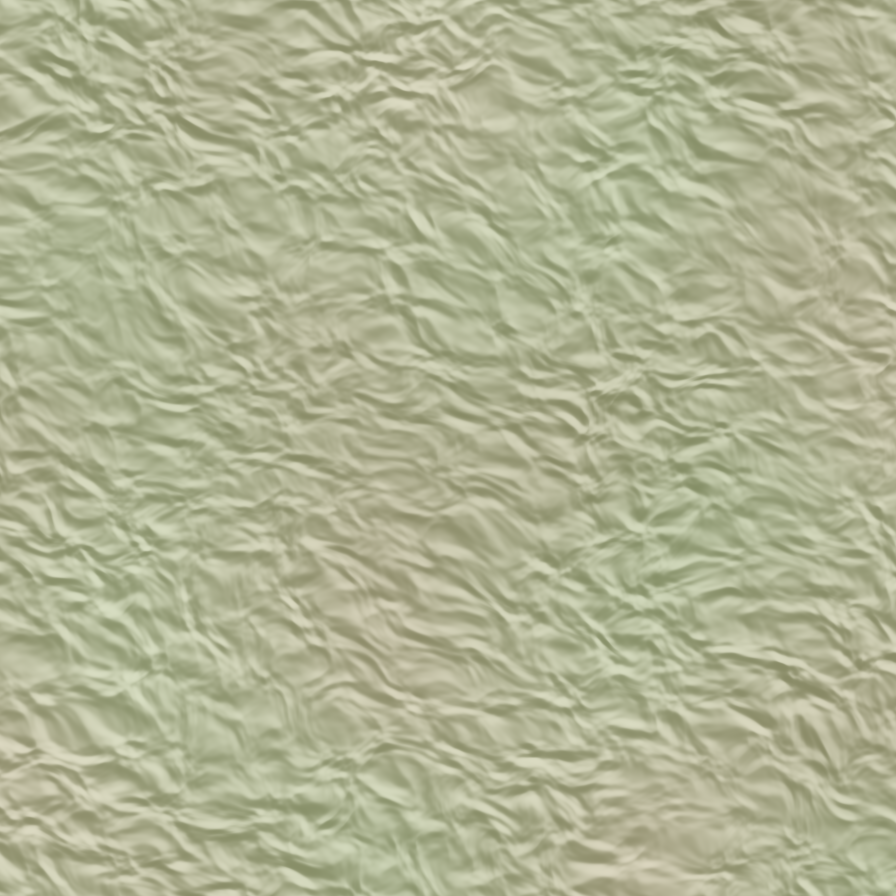
Write a Shadertoy shader that draws this texture.

```glsl
// Rough painted stucco in pale sage green, lit from above and slightly right.
// A height field of warped noise and soft ridges is shaded by its slope
// toward the light, then tinted with faint green and warm patches.

vec2 randomGradient(vec2 cell) {
    vec3 h = fract(vec3(cell.xyx) * vec3(0.1031, 0.1030, 0.0973));
    h += dot(h, h.yzx + 33.33);
    float angle = 6.2832 * fract((h.x + h.y) * h.z);
    return vec2(cos(angle), sin(angle));
}

float gradientNoise(vec2 p) {
    vec2 i = floor(p), f = p - i;
    vec2 u = f * f * f * (f * (f * 6.0 - 15.0) + 10.0);
    vec2 x = vec2(1, 0), y = vec2(0, 1);
    float bottom = mix(dot(randomGradient(i), f),
                       dot(randomGradient(i + x), f - x), u.x);
    float top = mix(dot(randomGradient(i + y), f - y),
                    dot(randomGradient(i + 1.0), f - 1.0), u.x);
    return mix(bottom, top, u.y);
}

// Plaster relief, stretched along a direction that falls to the right
float stuccoHeight(vec2 uv) {
    vec2 along = vec2(0.94, -0.34), across = vec2(0.34, 0.94);
    vec2 q = vec2(dot(uv, along) * 23.0, dot(uv, across) * 33.0) + 40.0;

    // Bend the grain broadly, then crumple it locally
    q += 1.2 * vec2(gradientNoise(uv * 4.0 + 3.0), gradientNoise(uv * 4.0 + 61.0));
    q += 0.55 * vec2(gradientNoise(q * 0.7), gradientNoise(q * 0.7 + 17.0));

    float lumps = gradientNoise(q);
    float crease = gradientNoise(q * 1.1 + 71.0);
    float ridges = -sqrt(crease * crease + 0.003);
    float crumbs = gradientNoise(q * 2.1 + 29.0);
    float grain = gradientNoise(q * 4.1 + 53.0);
    return 0.6 * lumps + 0.75 * ridges + 0.25 * crumbs + 0.09 * grain;
}

void mainImage(out vec4 fragColor, in vec2 fragCoord) {
    vec2 uv = fragCoord / iResolution.y;

    // Slope facing the light, softer where the plaster was smoothed
    vec2 toLight = 0.0025 * vec2(0.32, 0.95);
    float slope = stuccoHeight(uv - toLight) - stuccoHeight(uv + toLight);
    float relief = 1.0 + 0.7 * gradientNoise(uv * 5.0 + 11.0);
    float tone = 0.58 * tanh(4.7 * relief * slope);

    // Broad unevenness of light and paint
    tone += 0.12 * gradientNoise(uv * 3.0 + 23.0);
    float warmth = gradientNoise(uv * 3.5 + 37.0);

    vec3 sage = vec3(0.693, 0.703, 0.580);
    vec3 color = sage + tone * vec3(0.27, 0.26, 0.30);
    color += warmth * vec3(0.035, -0.015, 0.01);
    fragColor = vec4(color, 1.0);
}
```
